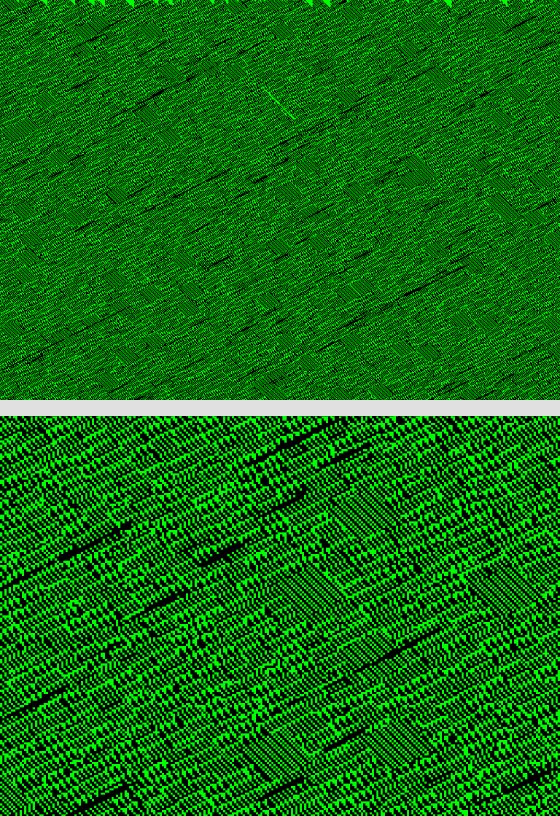
Top, the full canvas; bottom, a detail of the centre.
Give the GLSL for this pattern, as a Shadertoy shader.

```glsl
// Dense woven field of tiny green strokes on black, like a cellular automaton.
// Hooked falling strokes stand in small staggered groups of even density;
// sparse stepped dark faults cut them, and box sampling smooths the cells.

#define CELLS 768.0          // cells across the canvas width
#define LANE 12.0            // length of one stroke, measured across the lanes
#define GROUP 15.0           // span of strokes that share one phase
#define HATCH_SHARE 0.08     // share of patches with long plain strokes
#define WIDE_SHARE 0.36      // share of groups with wider stroke spacing
#define FAULT_SPACING 230.0
#define FAULT_SHARE 0.42
#define STREAK_SHARE 0.015
#define CROWN_DEPTH 11.0     // height of the bright spikes at the top
#define GREEN vec3(0.0, 1.0, 0.0)

float hash(vec2 p, float seed) {
    uvec3 q = uvec3(ivec3(vec3(p, seed))) * uvec3(1597334673u, 3812015801u, 2798796415u);
    uint n = q.x ^ q.y ^ q.z;
    n = (n ^ (n >> 16)) * 2146121005u;
    n = (n ^ (n >> 15)) * 2221713035u;
    return float((n ^ (n >> 16)) >> 8) / 16777216.0;
}

// Hooked strokes: u is constant along a stroke, v along a lane.
bool weave(float u, float v) {
    vec2 patchId = floor(vec2(u / 30.0, v / 45.0));
    if (hash(patchId, 1.0) < HATCH_SHARE) {
        float line = mod(u + floor(5.0 * hash(patchId, 2.0)), 5.0);
        return line == 0.0 || line == 2.0;
    }
    // Groups slide along u from band to band and are staggered in v.
    float band = floor(v / (3.0 * LANE));
    float column = floor((u + floor(GROUP * hash(vec2(band, 0.0), 3.0))) / GROUP);
    float stagger = v + floor(LANE * hash(vec2(column, band), 4.0));
    vec2 group = vec2(column, floor(stagger / LANE));

    bool wide = hash(group, 5.0) < WIDE_SHARE;
    float period = wide ? 4.0 : 3.0;
    float phase = floor(period * hash(group, 6.0));
    float along = mod(stagger, LANE);
    float strokeWidth = 1.0 + (along < 3.0 ? 1.0 : 0.0);
    if (wide && along < 6.0) strokeWidth += 1.0 - step(3.0, along) + step(3.0, along);
    return mod(u + phase, period) < min(strokeWidth, along < 3.0 ? 3.0 : 2.0);
}

// Tapered dark dashes along the lanes; each layer steps up more steeply.
bool fault(vec2 cell, float v, float layer) {
    float dash = 46.0 - 9.0 * layer;
    float place = cell.x / dash + 0.37 * layer;
    float index = floor(place);
    float w = v + 0.3 * layer * dash * index;
    float chain = floor(w / FAULT_SPACING);
    vec2 id = vec2(chain, index);
    float share = FAULT_SHARE * (0.3 + 1.4 * hash(vec2(chain, layer), 7.0));
    share += 0.2 * (1.0 - smoothstep(0.0, 130.0, cell.y));
    if (hash(id, 8.0 + layer) > share) return false;

    float center = 6.0 + (FAULT_SPACING - 12.0) * hash(vec2(chain, layer), 11.0);
    float size = 1.5 + 4.0 * hash(id, 12.0 + layer);
    float taper = sqrt(sin(3.14159 * fract(place)));
    return abs(w - chain * FAULT_SPACING - center) < 0.5 * size * taper;
}

// Rare long bright strokes.
bool streak(vec2 cell, float u) {
    vec2 block = floor(vec2(u, cell.y) / 60.0);
    float span = 18.0 + 30.0 * hash(block, 16.0);
    return hash(block, 17.0) < STREAK_SHARE
        && mod(u, 60.0) < 2.0 && mod(cell.y, 60.0) < span;
}

// Slanted spikes hanging from the top edge.
bool crown(vec2 cell, float u) {
    float slot = floor(u / 19.0);
    float size = CROWN_DEPTH * pow(hash(vec2(slot, 0.0), 18.0), 2.0);
    float start = floor(8.0 * hash(vec2(slot, 0.0), 19.0));
    float across = mod(u, 19.0) - start;
    return across >= 0.0 && across < size - cell.y;
}

float cellLight(vec2 cell) {
    float u = cell.x - cell.y;
    float v = cell.x + 2.0 * cell.y;
    if (crown(cell, u) || streak(cell, u)) return 1.0;
    for (int layer = 0; layer < 3; layer++)
        if (fault(cell, v, float(layer))) return 0.0;
    return weave(u, v) ? 1.0 : 0.0;
}

void mainImage(out vec4 fragColor, in vec2 fragCoord) {
    float light = 0.0;
    // Average a 3 by 3 grid of samples over the pixel.
    for (int j = -1; j <= 1; j++)
        for (int i = -1; i <= 1; i++) {
            vec2 point = fragCoord + vec2(i, j) / 3.0;
            point.y = iResolution.y - point.y;
            light += cellLight(floor(point * CELLS / iResolution.x));
        }
    fragColor = vec4(GREEN * light / 9.0, 1.0);
}
```
